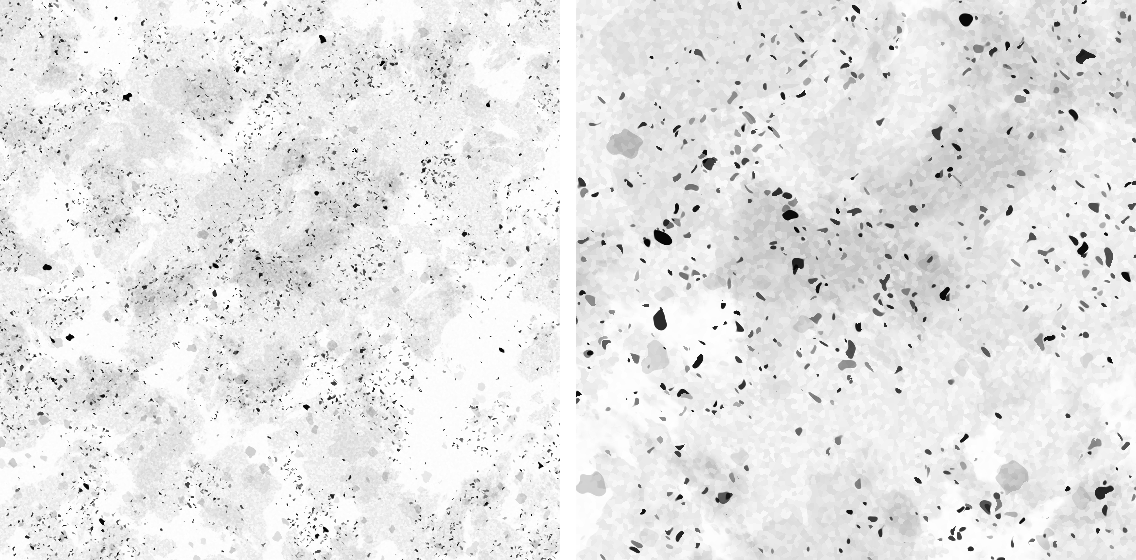
Left, the full canvas; right, a detail of the centre.
This texture is drawn by a WebGL 1 fragment shader. Its source:

```glsl
precision highp float;
// Weathered white plaster: ragged grey patches, fine grain, clustered specks and black chips.
uniform vec2 u_resolution;

float hash(vec2 p) {
  vec3 q = fract(p.xyx * vec3(0.1031, 0.1030, 0.0973));
  q += dot(q, q.yzx + 33.33);
  return fract((q.x + q.y) * q.z);
}

// Cellular noise: x = distance to the nearest point, y = random id of that point
vec2 cell(vec2 p) {
  vec2 base = floor(p);
  vec2 nearest = vec2(9.0, 0.0);
  for (int j = -1; j <= 1; j++) {
    for (int i = -1; i <= 1; i++) {
      vec2 c = base + vec2(float(i), float(j));
      float d = distance(p, c + vec2(hash(c), hash(c + 71.3)));
      if (d < nearest.x) nearest = vec2(d, hash(c + 19.7));
    }
  }
  return nearest;
}

// Layered cellular distances, low inside rounded lumps
float lumps(vec2 p) {
  float sum = 0.0;
  float amp = 0.4;
  for (int i = 0; i < 6; i++) {
    sum += amp * cell(p).x;
    p = mat2(1.6, 1.2, -1.2, 1.6) * p + 17.3;
    amp *= 0.6;
  }
  return sum;
}

// 1 where the field is below the level, with an edge of the given softness
float below(float field, float level, float soft) {
  return 1.0 - smoothstep(level - soft, level + soft, field);
}

// Layered sines that roughen outlines
vec2 ripple(vec2 p) {
  return sin(p.yx + 1.7 * sin(p * 0.63)) + 0.6 * sin(p.yx * 2.3 + p * 1.1 + 2.0);
}

// Scattered spots of random size: x = coverage, y = random strength
vec2 spots(vec2 uv, float scale, float density, float radius) {
  vec2 c = cell(uv * scale);
  float r = radius * (0.5 + fract(c.y * 91.0));
  float aa = 0.6 * scale / u_resolution.y;
  return vec2(step(c.y, density) * below(c.x, r, aa), fract(c.y * 237.0));
}

void main() {
  vec2 uv = gl_FragCoord.xy / u_resolution.y;
  vec2 rough = uv + 0.0016 * ripple(uv * 260.0);
  vec2 warped = uv + 0.012 * ripple(uv * 17.0);

  // Broad layout: a worn centre, a bare area at the lower right
  float worn = exp(-7.0 * dot(uv - vec2(0.46, 0.58), uv - vec2(0.46, 0.58)));
  vec2 toBare = (warped - vec2(0.86, 0.41)) * vec2(1.0, 0.8);
  float bare = exp(-70.0 * dot(toBare, toBare));
  float bias = 0.07 * worn - 0.15 * bare - 0.025 * (1.0 - smoothstep(0.2, 0.5, uv.y));

  // Thin film, sharper patches and coarse dark areas
  float filmField = lumps(warped * 5.0 + 3.1);
  float patchField = lumps(warped * 8.0 + 41.7);
  float coarseField = lumps(warped * 4.5 + 83.2);
  float film = below(filmField, 0.405 + bias, 0.02);
  float flake = below(patchField, 0.34 + bias, 0.006);
  float coarse = below(coarseField, 0.29 + 0.5 * bias, 0.035);

  // Fine grain, stronger where the surface is coarse
  float grain = cell(uv * 310.0).y - 0.5;
  float pits = smoothstep(0.2, 0.5, grain);
  float tone = 0.99 - 0.05 * film - 0.05 * flake - 0.06 * coarse;
  tone += grain * (0.012 + 0.06 * max(film, flake) + 0.08 * coarse);
  tone -= 0.12 * coarse * pits;

  // Small grey chips, mostly in the lower part
  float lower = 1.0 - smoothstep(0.25, 0.6, uv.y);
  vec2 chips = spots(rough, 48.0, 0.03 + 0.1 * lower, 0.32);
  tone -= chips.x * (0.06 + 0.12 * chips.y) * (1.0 - 0.6 * bare);

  // Dark specks gathered in clusters
  float cluster = below(lumps(warped * 7.0 + 127.9), 0.34, 0.1);
  cluster = max(cluster, 0.6 * coarse) * (1.0 - 0.9 * bare);
  vec2 fine = spots(rough, 195.0, 0.015 + 0.24 * cluster, 0.32);
  vec2 large = spots(rough, 95.0, 0.006 + 0.07 * cluster, 0.28);
  tone *= 1.0 - fine.x * (0.25 + 0.7 * fine.y);
  tone *= 1.0 - large.x * (0.35 + 0.65 * large.y);

  // Rare black chips
  float black = spots(uv + 0.0022 * ripple(uv * 210.0), 30.0, 0.022, 0.14).x;
  tone *= 1.0 - 0.97 * black;

  gl_FragColor = vec4(vec3(clamp(tone, 0.0, 1.0)), 1.0);
}
```
